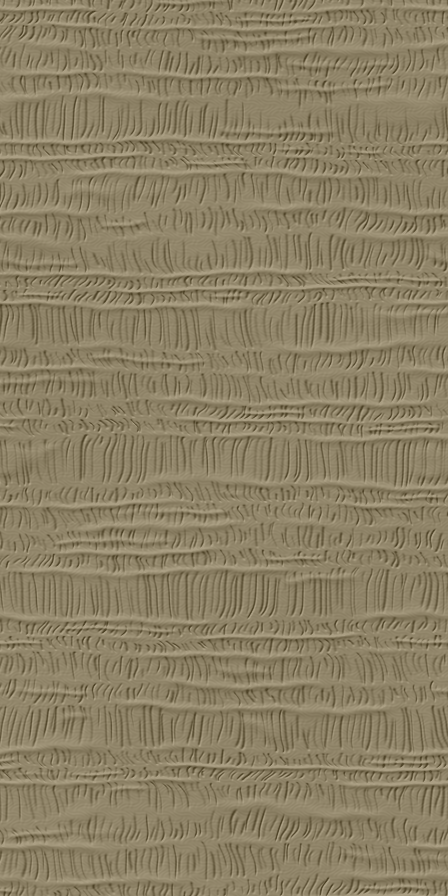
This texture is drawn by a Shadertoy shader. Its source:

```glsl
// Crinkled khaki wallpaper: uneven horizontal pleats filled with fine upright creases.

vec3 hash3(vec2 id) {
    vec3 q = fract(id.xyx * vec3(0.1031, 0.1030, 0.0973));
    q += dot(q, q.yxz + 33.33);
    return fract((q.xxy + q.yzz) * q.zyx);
}

// Layered sines along a pleat, each pleat with its own phase
float drift(float x, float seed) {
    vec3 phase = 6.283 * hash3(vec2(seed, 7.0));
    return sin(x * 6.0 + phase.x) + 0.7 * sin(x * 13.0 + phase.y) + 0.4 * sin(x * 29.0 + phase.z);
}

// Cellular creases: one jittered, leaning stroke per cell of a row
float creases(float x, float v, float row) {
    float u = x * 74.0 + 40.0 * hash3(vec2(row, 3.0)).x;
    u += (v - 0.5) * 0.8 * drift(x * 0.6, row + 50.0) + 0.25 * sin(v * 5.0 + x * 17.0 + row);
    float cell = floor(u);
    float depth = 0.0;
    for (int i = -2; i <= 2; i++) {
        vec2 id = vec2(cell + float(i), row);
        vec3 r = hash3(id + 11.0);
        vec3 s = hash3(id + 71.0);
        float centre = id.x + 0.5 + 0.6 * (r.x - 0.5) + 0.6 * (s.x - 0.5) * (v - 0.5)
                     + 0.13 * sin(v * 7.0 + 6.283 * s.y);
        float reach = mix(0.25, 0.6, r.y);
        float span = 1.0 - smoothstep(reach - 0.18, reach, abs(v - 0.5 - 0.35 * (r.z - 0.5)));
        float d = (u - centre) / mix(0.15, 0.27, s.z);
        depth = max(depth, span * mix(0.35, 1.0, s.y) * exp(-d * d));
    }
    return depth * smoothstep(0.0, 0.12, v) * smoothstep(0.0, 0.12, 1.0 - v);
}

// Returns relief height and crease depth
vec2 relief(vec2 p) {
    // Rows of uneven height with wandering edges
    float t = p.y * 17.0 + 0.3 * sin(p.y * 23.0) + 0.2 * sin(p.y * 41.0 + 1.0);
    t += 0.13 * sin(p.x * 6.0 + p.y * 9.0) + 0.07 * sin(p.x * 19.0 - p.y * 31.0)
       + 0.03 * sin(p.x * 67.0 + p.y * 47.0);
    float row = floor(t);
    float v = t - row;

    // Rounded folds on row edges, and shorter ones inside rows
    float edge = floor(t + 0.5);
    float d = (t - edge) * 7.0;
    float fold = smoothstep(-0.7, 0.7, drift(p.x, edge)) * exp(-d * d);
    d = (v - 0.53) * 9.0;
    fold += 0.8 * smoothstep(0.7, 1.3, drift(p.x, row + 200.0)) * exp(-d * d);

    float crease = creases(p.x, v, row) * (1.0 - 0.85 * min(fold, 1.0));
    float lumps = sin(p.x * 290.0 + 4.0 * sin(p.y * 170.0))
                * sin(p.y * 270.0 + 3.0 * sin(p.x * 130.0));
    return vec2(fold - crease + 0.07 * lumps, crease);
}

float shade(vec2 p) {
    vec2 here = relief(p);
    float lit = here.x - relief(p + vec2(-0.0013, 0.0027)).x;
    return 0.25 * lit - 0.14 * here.y;
}

void mainImage(out vec4 fragColor, in vec2 fragCoord) {
    // Four samples smooth the fine creases
    float light = 0.0;
    for (int i = 0; i < 4; i++) {
        vec2 offset = vec2(i % 2, i / 2) * 0.5 - 0.25;
        light += 0.25 * shade((fragCoord + offset) / iResolution.x);
    }
    vec2 p = fragCoord / iResolution.x;
    light += 0.006 * sin(p.x * 5.0 + 2.0 * sin(p.y * 4.0)) + 0.018;

    vec3 khaki = vec3(0.55, 0.505, 0.397);
    fragColor = vec4(khaki + clamp(light, -0.24, 0.12), 1.0);
}
```
